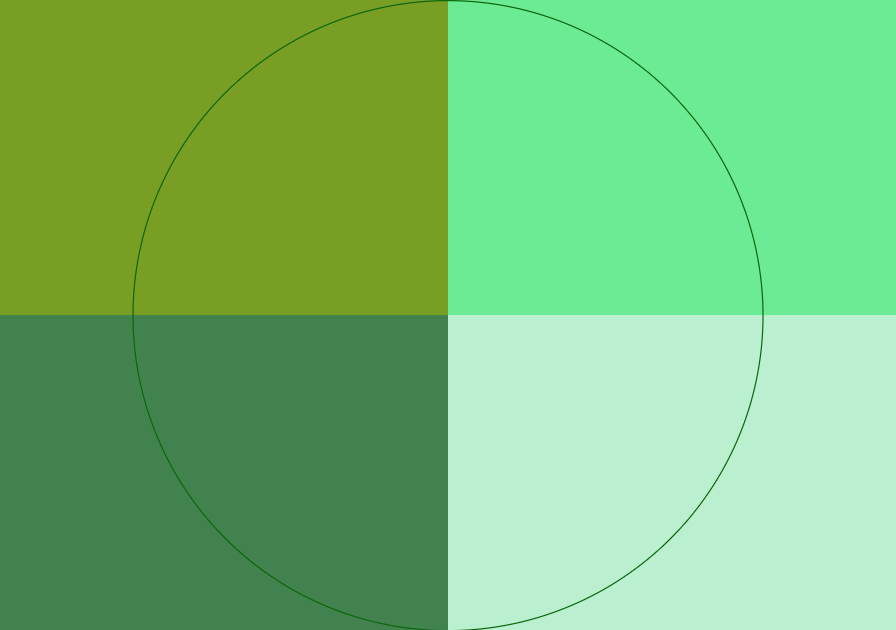
This background is drawn by a Shadertoy shader. Its source:

```glsl
// Four flat green quadrants meeting at the centre, crossed by a thin dark ring
// that spans the canvas height. Quadrants are blended by antialiased steps and
// the ring is the pixel coverage of a narrow band around a circle distance.

const vec3 OLIVE  = vec3(0.47, 0.62, 0.14);
const vec3 MINT   = vec3(0.42, 0.92, 0.58);
const vec3 FOREST = vec3(0.26, 0.51, 0.31);
const vec3 PALE   = vec3(0.73, 0.94, 0.81);
const vec3 INK    = vec3(0.04, 0.40, 0.04);

// Step at zero, smoothed over one pixel
float edge(float dist, float pixel) {
    return clamp(0.5 + dist / pixel, 0.0, 1.0);
}

// Signed distance to a circle outline
float circle(vec2 p, vec2 centre, float radius) {
    return length(p - centre) - radius;
}

// Share of a pixel covered by a band of the given width
float band(float dist, float width, float pixel) {
    return edge(dist + 0.5 * width, pixel) - edge(dist - 0.5 * width, pixel);
}

// Colour of the quadrant holding p
vec3 quadrants(vec2 p, float pixel) {
    float right = edge(p.x, pixel);
    float upper = edge(p.y, pixel);
    return mix(mix(FOREST, PALE, right), mix(OLIVE, MINT, right), upper);
}

void mainImage(out vec4 fragColor, in vec2 fragCoord) {
    // Centred coordinates, one unit per canvas height
    float pixel = 1.0 / iResolution.y;
    vec2 p = (fragCoord - 0.5 * iResolution.xy) * pixel;

    vec3 colour = quadrants(p, pixel);

    // Hairline ring, set slightly low so that its foot leaves the canvas
    float ring = circle(p, vec2(0.0, -0.001), 0.5);
    colour = mix(colour, INK, band(ring, 0.0019, pixel));

    fragColor = vec4(colour, 1.0);
}
```
